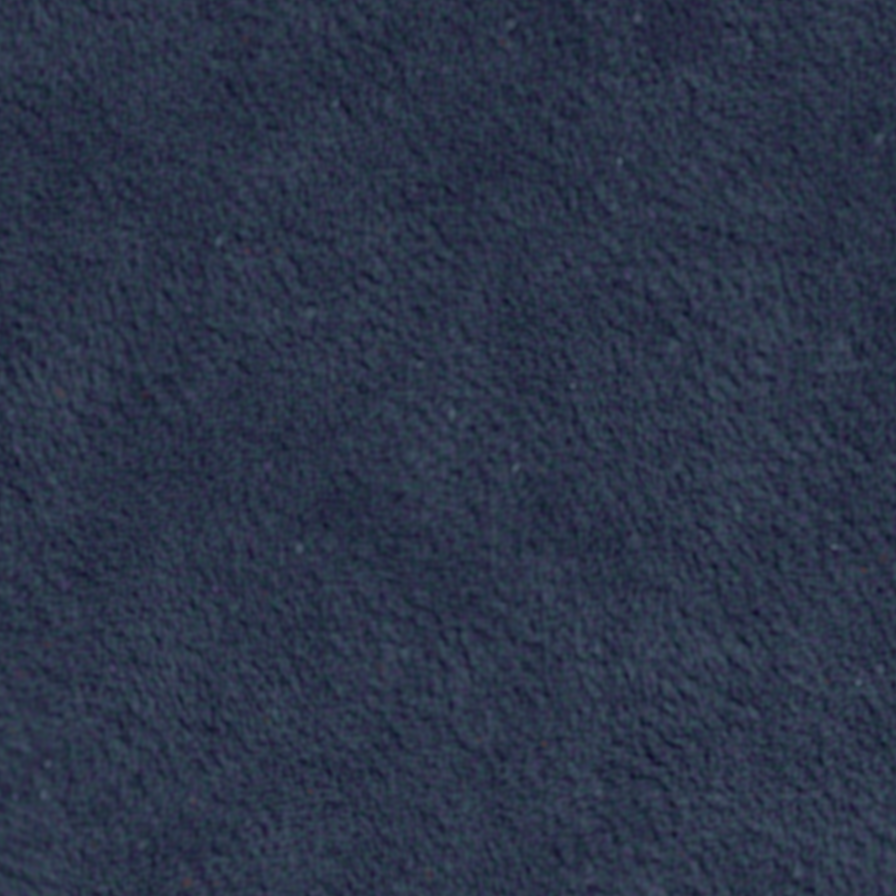
Reproduce this texture procedurally as a WebGL 1 fragment shader.

```glsl
precision highp float;

uniform vec2 u_resolution;

const vec3 SLATE = vec3(0.174, 0.210, 0.287);
const vec3 LIGHT_AXIS = vec3(0.94, 1.05, 1.02);
const vec3 TINT_AXIS = vec3(-0.32, 1.0, -0.05);
const vec3 PALE_FLECK = vec3(0.40, 0.46, 0.52);
const vec3 RUST_FLECK = vec3(0.36, 0.24, 0.25);
const vec3 VIOLET_FLECK = vec3(0.36, 0.31, 0.48);

vec2 hash2(vec2 p) {
  vec3 q = fract(vec3(p.xyx) * vec3(0.1031, 0.1030, 0.0973));
  q += dot(q, q.yzx + 33.33);
  return fract((q.xx + q.yz) * q.zy);
}

vec2 gradientAt(vec2 cell) {
  float angle = 6.28318 * hash2(cell).x;
  return vec2(cos(angle), sin(angle));
}

float gradientNoise(vec2 p) {
  vec2 i = floor(p);
  vec2 f = p - i;
  vec2 u = f * f * f * (f * (f * 6.0 - 15.0) + 10.0);
  vec2 e = vec2(1.0, 0.0);
  float a = dot(gradientAt(i), f);
  float b = dot(gradientAt(i + e.xy), f - e.xy);
  float c = dot(gradientAt(i + e.yx), f - e.yx);
  float d = dot(gradientAt(i + e.xx), f - e.xx);
  return mix(mix(a, b, u.x), mix(c, d, u.x), u.y);
}

vec2 rotate(vec2 p, float angle) {
  float c = cos(angle);
  float s = sin(angle);
  return vec2(c * p.x + s * p.y, c * p.y - s * p.x);
}

// Felted surface, stretched along the falling diagonal
float napHeight(vec2 p) {
  vec2 q = rotate(p, -1.0);
  return gradientNoise(q * vec2(46.0, 72.0) + 20.0)
       + 0.6 * gradientNoise(q * vec2(92.0, 120.0) + 71.0);
}

// Slopes facing the light, with the shadowed pits deepened
float relief(vec2 p, vec2 lightStep) {
  float slope = napHeight(p) - napHeight(p + lightStep);
  return slope - 0.35 * slope * slope;
}

// One soft fibre per cell: x is coverage, y picks its colour
vec2 fleck(vec2 p, float scale, float density, float seed) {
  vec2 cell = floor(p * scale);
  vec2 place = hash2(cell + seed);
  vec2 traits = hash2(cell + seed + 57.0);
  vec2 d = fract(p * scale) - 0.5 - (place - 0.5) * 0.3;
  d = rotate(d, 1.0 + 1.6 * traits.x);
  float stretch = mix(1.0, 1.7, place.y * place.y);
  float reach = length(d * vec2(1.0 / stretch, 1.0)) / 0.2;
  float present = step(1.0 - density, traits.y);
  float strength = mix(0.2, 0.6, place.x * place.x);
  return vec2(present * strength * (1.0 - smoothstep(0.0, 1.0, reach)), traits.x);
}

vec3 addFlecks(vec3 color, vec2 p, float scale, float density, float seed) {
  vec2 f = fleck(p, scale, density, seed);
  vec3 dye = mix(PALE_FLECK, VIOLET_FLECK, step(0.5, f.y));
  dye = mix(dye, RUST_FLECK, step(0.74, f.y));
  return mix(color, dye, f.x);
}

void main() {
  vec2 p = gl_FragCoord.xy / min(u_resolution.x, u_resolution.y);

  // Slow drift bends the nap and varies its roughness
  vec2 drift = vec2(gradientNoise(p * 4.0 + 3.0), gradientNoise(p * 4.0 + 41.0));
  vec2 q = p + 0.022 * drift;
  float patches = gradientNoise(p * 3.2 + 12.0);
  float roughness = clamp(1.05 + 0.7 * patches - 0.2 * p.y, 0.6, 1.4);

  // Raking light, fine grain and faint thread lines
  float light = 0.062 * roughness * relief(q, vec2(0.0045, 0.0050));
  light += 0.058 * gradientNoise(q * 130.0 + 9.0);
  light += 0.024 * gradientNoise(p * vec2(170.0, 60.0) + 5.0);
  light += 0.020 * gradientNoise(p * vec2(60.0, 170.0) + 88.0);

  // Broad wear and medium mottling
  light += 0.028 * patches + 0.030 * gradientNoise(p * 9.0);
  light += 0.030 * gradientNoise(q * 24.0 + 260.0) - 0.014 * (p.y - 0.5);

  // Brushed tuft by the lower left edge
  float tuft = (1.0 - smoothstep(0.02, 0.10, p.x)) * (1.0 - smoothstep(0.20, 0.33, p.y));
  float strands = gradientNoise(rotate(q, -0.35) * vec2(16.0, 85.0));
  light = mix(light, 0.10 * strands + 0.5 * light, tuft * 0.8);

  // Worn round spot near the top
  float spot = 1.0 - smoothstep(0.030, 0.065, length(p - vec2(0.758, 0.975)));
  light = mix(light, light * 0.7 - 0.024, spot);

  // Green to violet mottling
  float tint = 0.046 * gradientNoise(q * 88.0 + 130.0);
  tint += 0.036 * gradientNoise(q * 140.0 + 210.0);
  tint += 0.018 * gradientNoise(p * 34.0 + 170.0) - 0.010 * spot;

  vec3 color = SLATE + light * LIGHT_AXIS + tint * TINT_AXIS;
  color.r += 0.026 * gradientNoise(q * 105.0 + 310.0);
  color.b += 0.030 * gradientNoise(q * 95.0 + 400.0);

  // Scattered lint
  color = addFlecks(color, q, 22.0, 0.10, 7.0);
  color = addFlecks(color, q, 31.0, 0.10, 119.0);

  gl_FragColor = vec4(clamp(color, 0.0, 1.0), 1.0);
}
```
